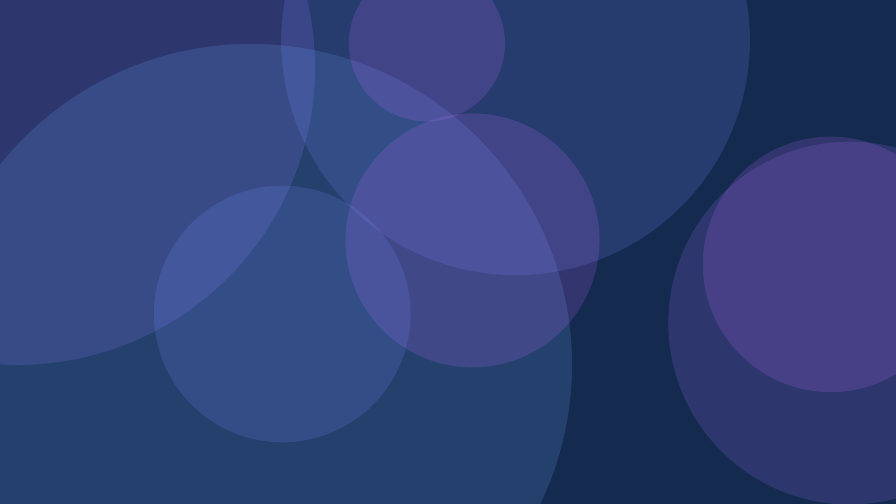
This background is drawn by a WebGL 1 fragment shader. Its source:

```glsl
precision highp float;
// Large translucent blue and violet discs overlapping on a flat navy ground.

uniform vec2 u_resolution;

// Lays a translucent disc over the base; lengths are in canvas heights.
vec3 addDisc(vec3 base, vec2 p, vec2 center, float radius, vec3 tint) {
    float halfPixel = 0.5 / u_resolution.y;
    float dist = length(p - center) - radius;
    float coverage = 1.0 - smoothstep(-halfPixel, halfPixel, dist);
    return mix(base, tint, 0.18 * coverage);
}

void main() {
    vec2 p = gl_FragCoord.xy / u_resolution.y;

    vec3 violet = vec3(0.60, 0.45, 0.98);
    vec3 blue = vec3(0.42, 0.66, 0.99);
    vec3 indigo = vec3(0.46, 0.54, 0.98);
    vec3 purple = vec3(0.74, 0.42, 0.99);
    vec3 color = vec3(0.082, 0.164, 0.310);

    // Broad discs on the left and along the top
    color = addDisc(color, p, vec2(0.035, 0.866), 0.590, violet);
    color = addDisc(color, p, vec2(0.498, 0.276), 0.637, blue);
    color = addDisc(color, p, vec2(1.023, 0.919), 0.465, indigo);

    // Smaller discs around the middle
    color = addDisc(color, p, vec2(0.847, 0.914), 0.155, purple);
    color = addDisc(color, p, vec2(0.9375, 0.523), 0.252, purple);
    color = addDisc(color, p, vec2(0.560, 0.377), 0.2546, indigo);

    // Nested pair at the right edge
    color = addDisc(color, p, vec2(1.686, 0.359), 0.360, violet);
    color = addDisc(color, p, vec2(1.648, 0.4755), 0.2535, purple);

    gl_FragColor = vec4(color, 1.0);
}
```
